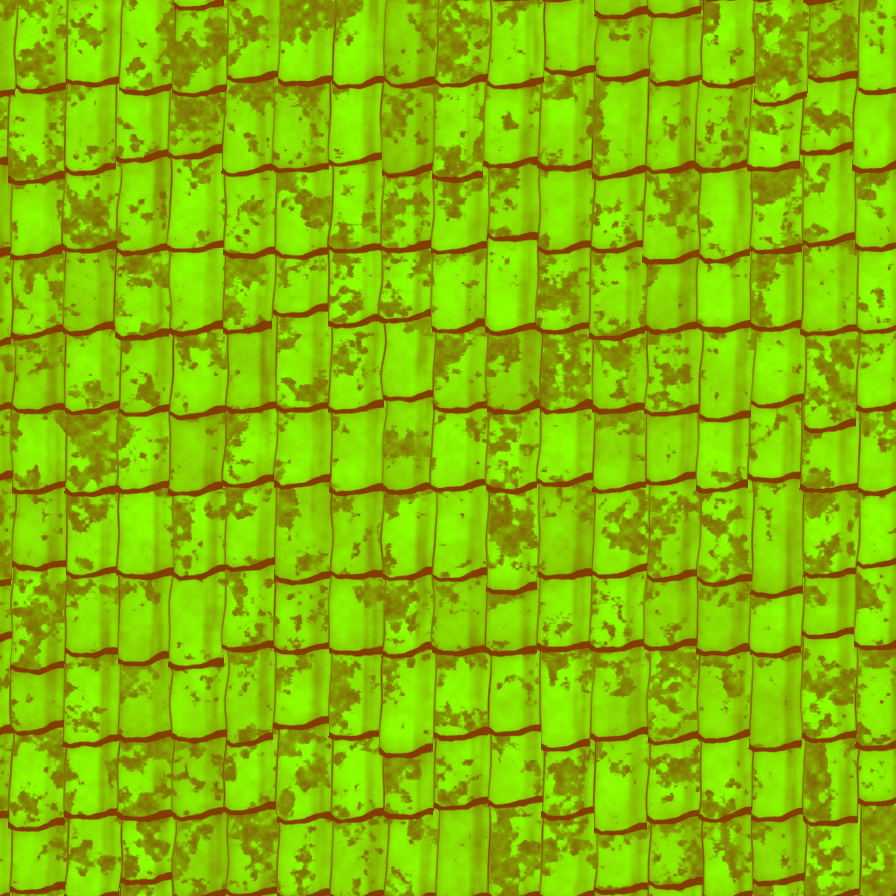
Write a Shadertoy shader that draws this texture.

```glsl
// Weathered roof of overlapping tiles, 17 across and 11 down, with mossy stains.
// Each pixel finds the topmost tile covering it; seams, gutter shading and moss
// add up to one wear value that is mapped onto a green-olive-rust ramp.

const vec2 GRID = vec2(17.0, 11.0);     // tiles across and down
const float COLUMN_OFFSET = 0.28;       // first side seam, in tile widths
const float ROW_SHIFT = 0.12;           // sideways shift between rows
const float SIDE_JITTER = 0.13;         // wander of side seams
const float ROW_JITTER = 0.12;          // height variation of whole rows
const float TILE_JITTER = 0.22;         // height variation of single tiles
const float LIP_WIDTH = 0.0034;         // half width of bottom seams, canvas units
const float SIDE_WIDTH = 0.0012;        // half width of side seams, canvas units
const float MOSS_LEVEL = 0.56;          // higher means less moss
const vec3 FRESH = vec3(0.55, 1.00, 0.005);
const vec3 OLIVE = vec3(0.50, 0.46, 0.015);
const vec3 RUST = vec3(0.51, 0.24, 0.00);

float hash(vec2 p) {
    return fract(sin(dot(p, vec2(127.1, 311.7))) * 43758.5453);
}

float noise(vec2 p) {
    vec2 i = floor(p), f = fract(p);
    f = f * f * (3.0 - 2.0 * f);
    return mix(mix(hash(i), hash(i + vec2(1, 0)), f.x),
               mix(hash(i + vec2(0, 1)), hash(i + vec2(1, 1)), f.x), f.y);
}

float fbm(vec2 p) {
    float sum = 0.0, amp = 0.5;
    for (int i = 0; i < 3; i++) {
        sum += amp * noise(p);
        p = p * 2.03 + 17.3;
        amp *= 0.5;
    }
    return sum / 0.875;
}

// Horizontal position of side seam k in a row; it leans and bends with height.
float sideSeam(float k, float row, float y) {
    float jitter = 0.5 * hash(vec2(k, 3.7)) + 0.5 * hash(vec2(k, row + 40.0)) - 0.5;
    float bend = 0.08 * (noise(vec2(k * 5.3, y * 2.5)) - 0.5);
    return k + SIDE_JITTER * jitter + bend + 0.05 * (y - row - 0.5);
}

// Height of a tile's lower lip; f runs from 0 to 1 across the tile.
float lipHeight(vec2 tile, float f) {
    float h = 2.0 * hash(tile + 11.0) - 1.0;
    float slope = 0.08 * (hash(tile + 29.0) - 0.3) * (f - 0.5);
    float curl = 0.07 * smoothstep(0.5, 0.95, f) + 0.05 * smoothstep(0.15, 0.0, f);
    return tile.y + ROW_JITTER * (hash(vec2(tile.y, 8.1)) - 0.5)
         + TILE_JITTER * h * h * h + slope + curl - 0.04;
}

vec3 wearRamp(float wear) {
    vec3 upper = mix(FRESH, OLIVE, clamp(wear / 0.75, 0.0, 1.0));
    return mix(upper, RUST, smoothstep(0.75, 1.0, wear));
}

void mainImage(out vec4 fragColor, in vec2 fragCoord) {
    vec2 uv = fragCoord / iResolution.xy;
    float pixel = 1.0 / min(iResolution.x, iResolution.y);
    vec2 p = uv * GRID - vec2(COLUMN_OFFSET, 0.0);
    p.y += 0.06 * (fbm(uv * 45.0) - 0.5);

    // Find the topmost tile, keeping distances to its seams
    vec2 tile = vec2(0.0), f = vec2(0.0);
    float sideDist = 1.0, aboveDist = 1.0;
    for (int i = 1; i >= -1; i--) {
        float row = floor(p.y) + float(i);
        float x = p.x + ROW_SHIFT * (hash(vec2(row, 5.9)) - 0.5);
        float k = floor(x + 0.5);
        float seam = sideSeam(k, row, p.y);
        tile = vec2(x < seam ? k - 1.0 : k, row);
        float left = sideSeam(tile.x, row, p.y);
        f.x = (x - left) / (sideSeam(tile.x + 1.0, row, p.y) - left);
        f.y = p.y - lipHeight(tile, f.x);
        sideDist = abs(x - seam) / GRID.x;
        if (f.y >= 0.0) break;
        aboveDist = -f.y / GRID.y;
    }
    float lipDist = min(f.y / GRID.y, aboveDist);

    // Tile face: mottling, ageing and a shaded gutter on the right
    float grain = fbm(uv * 120.0);
    float age = hash(tile + 61.0);
    float streak = noise(vec2(uv.x * 150.0, uv.y * 18.0));
    float gutter = smoothstep(0.58, 0.72, f.x) * smoothstep(0.96, 0.8, f.x);
    float wear = 0.28 * max(fbm(uv * 32.0 + tile) - 0.3, 0.0) + 0.16 * (grain - 0.5);
    wear += 0.16 * age * age * age + gutter * (0.08 + 0.26 * streak);

    // Soft shadows beside the seams
    wear += 0.25 * exp(-sideDist / 0.004) + 0.28 * exp(-lipDist / 0.006);

    // Speckled moss, heavier toward the upper left of a tile
    float moss = fbm(uv * 27.0 + tile * 7.3) + 0.6 * (grain - 0.5);
    moss += 0.16 * (hash(tile + 83.0) - 0.5) + 0.10 * (f.y - f.x);
    float mossMask = smoothstep(MOSS_LEVEL, MOSS_LEVEL + 0.13, moss);
    wear = mix(wear, max(wear, 0.25 + 0.65 * grain), mossMask);

    // Seams: thin olive sides and thick rust lips
    float side = smoothstep(SIDE_WIDTH + 1.2 * pixel, 0.0, sideDist);
    wear = max(wear, side * (0.6 + 0.35 * streak));
    float lipWidth = LIP_WIDTH * (0.5 + 0.5 * grain + 0.5 * smoothstep(0.3, 0.9, f.x));
    float lip = smoothstep(lipWidth + pixel, lipWidth - pixel, lipDist);
    wear = mix(wear, 0.9 + 0.2 * grain, lip);

    fragColor = vec4(wearRamp(wear), 1.0);
}
```
